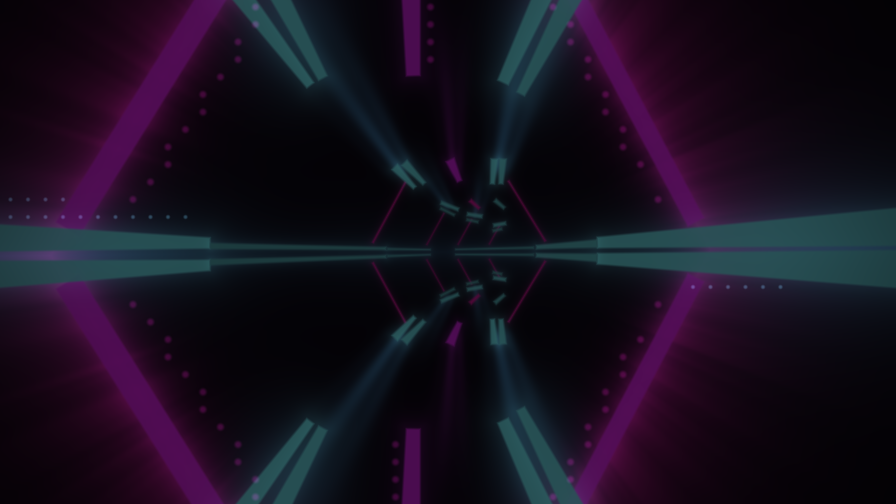
A Shadertoy shader for this background:

```glsl
const vec3 TEAL = vec3(0.155, 0.325, 0.335);
const vec3 MAGENTA = vec3(0.32, 0.05, 0.34);
const vec3 CRIMSON = vec3(0.28, 0.03, 0.19);
const vec3 HAZE = vec3(0.08, 0.18, 0.24);

float hash(float n) { return fract(sin(n * 127.1) * 43758.5); }

float noise(float x) {
    float f = fract(x);
    return mix(hash(floor(x)), hash(floor(x) + 1.0), f * f * (3.0 - 2.0 * f));
}

// Signed distance to a flat-ended bar whose half width goes from wa to wb
float bar(vec2 p, vec2 a, vec2 b, float wa, float wb) {
    float len = length(b - a);
    vec2 dir = (b - a) / len;
    float along = dot(p - a, dir);
    float across = abs(dot(p - a, vec2(-dir.y, dir.x)));
    float side = across - mix(wa, wb, clamp(along / len, 0.0, 1.0));
    vec2 d = vec2(side, abs(along - 0.5 * len) - 0.5 * len);
    return length(max(d, 0.0)) + min(max(d.x, d.y), 0.0);
}

// Soft light shaft that widens and fades from a to b
float shaft(vec2 p, vec2 a, vec2 b, float width) {
    vec2 dir = normalize(b - a);
    float t = dot(p - a, dir) / length(b - a);
    float across = dot(p - a, vec2(-dir.y, dir.x)) / (width * (0.5 + max(t, 0.0)));
    float rays = 0.8 + 0.2 * sin(across * 5.0);
    return exp(-across * across) * rays * smoothstep(-0.05, 0.1, t) * smoothstep(1.6, 0.1, t);
}

// Adds a lit bar and its glow
void light(inout vec3 col, float d, vec3 tint, float reach, float glow) {
    float soft = max(0.34, 70.0 / iResolution.y);
    col += tint * glow * exp(-max(d, 0.0) / reach);
    col = mix(col, tint, 0.88 * smoothstep(soft, -soft, d));
}

void mainImage(out vec4 fragColor, in vec2 fragCoord) {
    // Canvas is 100 units tall, mirrored about a slightly tilted horizon
    vec2 p = (fragCoord - 0.5 * iResolution.xy) * 100.0 / iResolution.y;
    vec2 q = vec2(p.x, abs(p.y - 0.009 * p.x));
    float angle = atan(q.y, q.x);
    float rays = 0.65 + 0.25 * noise(angle * 22.0) + 0.2 * noise(angle * 53.0);
    vec3 col = vec3(0.014, 0.007, 0.022);

    // Wide crimson glow outside the slanted beams, narrow inside
    float leftX = -47.2 - (50.0 - q.y) * 0.632;
    float rightX = 25.7 + (50.0 - q.y) * 0.528;
    float leftOut = (leftX - q.x) * 0.845;
    float rightOut = (q.x - rightX) * 0.884;
    float spill = exp(-abs(leftOut) / (leftOut > 0.0 ? 15.0 : 5.5));
    spill += exp(-abs(rightOut) / (rightOut > 0.0 ? 13.5 : 4.0));
    col += CRIMSON * 0.95 * spill * rays;

    // Blue haze at the sides, along the horizon and around the overhead bars
    float sideHaze = smoothstep(25.0, 85.0, abs(q.x)) * exp(-q.y / (p.x > 0.0 ? 10.0 : 7.0));
    col += HAZE * 1.1 * sideHaze;
    col += HAZE * 0.35 * exp(-q.y / 4.5) * smoothstep(95.0, 10.0, abs(q.x));
    float overhead = exp(-pow(length((q - vec2(-32.0, 46.0)) / vec2(11.0, 14.0)), 2.0));
    overhead += exp(-pow(length((q - vec2(18.0, 44.0)) / vec2(9.0, 15.0)), 2.0));
    col += HAZE * 0.4 * overhead;

    // Shafts running out of the tunnel
    col += HAZE * 0.8 * shaft(q, vec2(-8.0, 15.0), vec2(-25.0, 40.0), 3.8);
    col += HAZE * 0.8 * shaft(q, vec2(9.8, 15.0), vec2(16.0, 40.0), 3.8);
    col += MAGENTA * 0.3 * shaft(q, vec2(1.4, 15.0), vec2(0.0, 40.0), 2.6);
    col += HAZE * 0.45 * shaft(q, vec2(0.5, 8.5), vec2(-6.0, 18.0), 2.0);
    col += HAZE * 0.45 * shaft(q, vec2(5.5, 6.5), vec2(7.0, 15.0), 1.8);

    // Slanted magenta beams
    light(col, bar(q, vec2(-45.6, 53.0), vec2(-75.5, 5.2), 2.7, 2.7), MAGENTA, 2.2, 0.2);
    light(col, bar(q, vec2(24.1, 53.0), vec2(49.2, 5.5), 1.8, 1.8), MAGENTA, 2.2, 0.2);

    // Overhead bars
    light(col, bar(q, vec2(-42.3, 53.0), vec2(-27.3, 33.3), 2.0, 0.9), TEAL, 2.8, 0.18);
    light(col, bar(q, vec2(-34.5, 53.0), vec2(-24.8, 34.7), 1.9, 1.0), TEAL, 2.8, 0.18);
    light(col, bar(q, vec2(19.9, 53.0), vec2(10.9, 33.5), 2.0, 1.2), TEAL, 2.8, 0.18);
    light(col, bar(q, vec2(25.9, 53.0), vec2(14.4, 31.2), 2.2, 0.9), TEAL, 2.8, 0.18);
    light(col, bar(q, vec2(-7.4, 53.0), vec2(-6.9, 35.0), 1.9, 1.4), MAGENTA, 2.2, 0.22);

    // Bars along the horizon
    light(col, bar(q, vec2(-92.0, 3.7), vec2(-47.2, 2.2), 2.8, 1.1), TEAL, 2.5, 0.18);
    light(col, bar(q, vec2(92.0, 4.3), vec2(29.6, 1.6), 3.9, 1.1), TEAL, 3.0, 0.18);
    light(col, bar(q, vec2(-47.2, 1.6), vec2(-12.3, 0.8), 0.6, 0.3), TEAL * 0.75, 0.9, 0.2);
    light(col, bar(q, vec2(29.6, 1.4), vec2(17.5, 0.8), 0.8, 0.4), TEAL * 0.85, 0.9, 0.2);
    light(col, bar(q, vec2(-12.0, 0.7), vec2(-3.5, 0.5), 0.2, 0.1), TEAL * 0.75, 0.6, 0.2);
    light(col, bar(q, vec2(17.0, 0.7), vec2(1.5, 0.5), 0.2, 0.1), TEAL * 0.75, 0.6, 0.2);

    // Nearest tunnel frame
    vec3 rose = vec3(0.32, 0.03, 0.22);
    light(col, bar(q, vec2(-8.4, 14.0), vec2(-14.9, 2.0), 0.15, 0.15), rose, 0.6, 0.2);
    light(col, bar(q, vec2(12.0, 14.0), vec2(19.3, 2.0), 0.15, 0.15), rose, 0.6, 0.2);
    light(col, bar(q, vec2(0.4, 18.3), vec2(2.3, 14.0), 0.9, 0.5), MAGENTA, 0.9, 0.2);
    for (int i = 0; i < 2; i++) {
        float k = float(i);
        vec2 a = vec2(-10.6 + 1.9 * k, 17.0 + 0.8 * k);
        light(col, bar(q, a, a + vec2(4.0, -4.2), 0.8, 0.4), TEAL, 1.0, 0.2);
        a = vec2(9.2 + 1.7 * k, 18.4);
        light(col, bar(q, a, a + vec2(-0.4, -5.0), 0.7, 0.45), TEAL, 1.0, 0.2);
    }

    // Farther frames drift to the right as they shrink
    for (int i = 0; i < 3; i++) {
        float k = float(i);
        vec2 top = vec2(-0.8 + 5.5 * k, 7.7 - 1.3 * k);
        light(col, bar(q, top, vec2(-4.2 + 6.2 * k, 1.5), 0.08, 0.08), rose * 0.8, 0.5, 0.2);
        vec2 a = vec2(-1.4 + 5.2 * k, 9.8 - 2.3 * k);
        vec2 span = vec2(3.5 - 0.5 * k, -1.4 + 0.9 * k);
        light(col, bar(q, a, a + span, 0.35, 0.35), TEAL * 0.85, 0.7, 0.18);
        light(col, bar(q, a - vec2(0.1, 1.1), a + span - vec2(0.8, 1.1), 0.25, 0.25), TEAL * 0.7, 0.7, 0.18);
    }
    light(col, bar(q, vec2(4.4, 10.2), vec2(6.2, 8.6), 0.35, 0.25), rose, 0.5, 0.2);
    light(col, bar(q, vec2(9.3, 10.2), vec2(11.2, 8.6), 0.4, 0.3), TEAL * 0.8, 0.5, 0.2);

    // Small lamps on a square grid, lit beside the beams and in side rows
    float pitch = 100.0 / 28.8;
    vec2 cell = round(p / pitch);
    vec2 c = cell * pitch;
    float dotDist = length(p - c);
    float insetL = (c.x + 47.2 + (50.0 - abs(c.y)) * 0.632) * 0.845;
    float insetR = (25.7 + (50.0 - abs(c.y)) * 0.528 - c.x) * 0.884;
    bool beside = (insetL > 8.2 && insetL < 11.0) || (insetR > 3.4 && insetR < 5.8);
    bool column = cell.x == (p.y > 0.0 ? -1.0 : -3.0) && abs(cell.y) > 10.0;
    bool row = (cell.y == 2.0 && cell.x < -14.0) || (cell.y == 3.0 && cell.x < -21.0)
            || (cell.y == -2.0 && cell.x > 13.0 && cell.x < 20.0);
    if ((beside && abs(cell.y) > 2.0) || column)
        col += vec3(0.19, 0.02, 0.16) * smoothstep(1.05, 0.2, dotDist);
    if (row) col += vec3(0.12, 0.22, 0.26) * smoothstep(0.6, 0.1, dotDist);

    // Edge falloff
    col *= 1.0 - 0.3 * smoothstep(60.0, 105.0, length(p));
    fragColor = vec4(col, 1.0);
}
```
